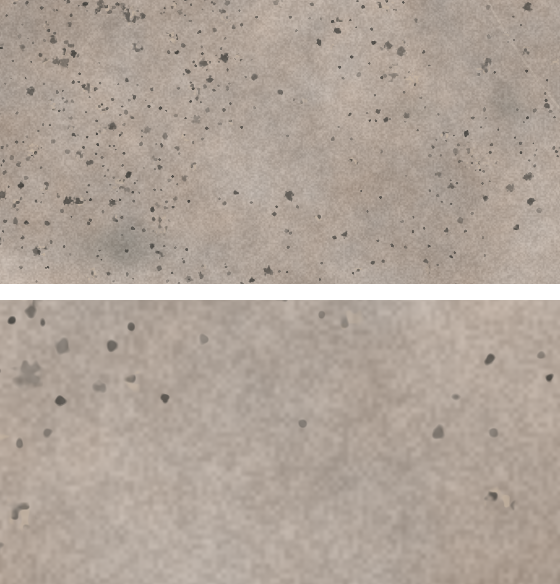
Top: the whole. Bottom: its middle third, enlarged.
Reproduce this texture procedurally as a Shadertoy shader.

```glsl
const vec3 SOIL = vec3(0.690, 0.640, 0.598);
const vec3 SHRUB = vec3(0.25, 0.245, 0.23);
const vec3 LITTER = vec3(0.79, 0.72, 0.64);
const vec3 DAMP = vec3(0.47, 0.46, 0.43);
const vec3 TRACK = vec3(0.76, 0.71, 0.66);

const float BROAD_CONTRAST = 0.14;
const float MOTTLE_CONTRAST = 0.07;
const float GRAIN_CONTRAST = 0.12;
const float GRAIN_SCALE = 175.0;
const float SHRUB_CELL = 0.046;
const float SHRUB_SHARE = 0.25;
const float SEEDLING_CELL = 0.027;
const float SEEDLING_SHARE = 0.09;
const float CLUMP_CELL = 0.115;
const float CLUMP_SHARE = 0.36;

float hash(vec2 p) {
    vec3 q = fract(vec3(p.xyx) * 0.1031);
    q += dot(q, q.yzx + 33.33);
    return fract((q.x + q.y) * q.z);
}

float noise(vec2 p) {
    vec2 i = floor(p), f = fract(p);
    f = f * f * (3.0 - 2.0 * f);
    return mix(mix(hash(i), hash(i + vec2(1, 0)), f.x),
               mix(hash(i + vec2(0, 1)), hash(i + vec2(1, 1)), f.x), f.y);
}

float fbm(vec2 p) {
    float sum = 0.0, gain = 0.5;
    for (int k = 0; k < 4; k++) {
        sum += gain * noise(p);
        p = mat2(1.6, 1.2, -1.2, 1.6) * p + 17.3;
        gain *= 0.5;
    }
    return sum / 0.9375;
}

// Vegetation is densest on the left and gathers in loose patches
float density(vec2 p) {
    float side = mix(1.3, 0.6, smoothstep(0.4, 1.2, p.x));
    float height = mix(0.7, 1.15, smoothstep(0.1, 0.5, p.y));
    return side * height * mix(0.3, 1.7, smoothstep(0.3, 0.7, noise(p * 5.0 + 41.0)));
}

// Scattered ragged blobs, one candidate per grid cell; returns coverage
float blobs(vec2 p, float cell, float share, float rMin, float rMax, float seed) {
    vec2 base = floor(p / cell);
    float ragged = noise(p * 150.0 + seed) - 0.5;
    float cover = 0.0;
    for (int y = -1; y <= 1; y++)
    for (int x = -1; x <= 1; x++) {
        vec2 id = base + vec2(x, y);
        vec2 key = id + seed;
        vec2 center = (id + vec2(hash(key + 3.1), hash(key + 57.7))) * cell;
        if (hash(key + 91.3) > share * density(center)) continue;
        float size = hash(key + 23.9);
        float r = mix(rMin, rMax, size * size * size);
        vec2 d = (p - center) * vec2(1.0, mix(0.8, 1.25, hash(key + 71.0)));
        float edge = length(d) + ragged * r * 0.8;
        float strength = mix(0.35, 1.0, hash(key + 11.5));
        cover = max(cover, strength * (1.0 - smoothstep(0.55 * r, 1.2 * r, edge)));
    }
    return cover;
}

float smudge(vec2 p, vec2 center, vec2 radius) {
    vec2 d = (p - center) / radius;
    return exp(-dot(d, d)) * mix(0.6, 1.3, fbm(p * 14.0));
}

// Faint, broken wheel track between two points
float track(vec2 p, vec2 a, vec2 b, float bend, float width) {
    vec2 ab = b - a;
    float t = clamp(dot(p - a, ab) / dot(ab, ab), 0.0, 1.0);
    vec2 side = normalize(vec2(-ab.y, ab.x));
    float d = length(p - a - ab * t - side * bend * 4.0 * t * (1.0 - t));
    return (1.0 - smoothstep(0.3 * width, width, d)) * mix(0.4, 1.0, noise(p * 30.0));
}

void mainImage(out vec4 fragColor, in vec2 fragCoord) {
    vec2 p = fragCoord / iResolution.y;

    // Soil: broad tone, mottling and fine grain
    float broad = fbm(p * 3.2 + 8.0) - 0.5;
    float mottle = fbm(p * 24.0) - 0.5;
    float grain = 0.65 * noise(p * GRAIN_SCALE) + 0.35 * noise(p * GRAIN_SCALE * 0.5 + 31.0) - 0.5;
    vec3 col = SOIL + BROAD_CONTRAST * broad + MOTTLE_CONTRAST * mottle;
    col += vec3(0.010, 0.0, -0.008) * (fbm(p * 9.0 + 63.0) - 0.5) * 3.0;

    // Damp smudges and tracks
    col = mix(col, DAMP, 0.55 * smudge(p, vec2(0.43, 0.13), vec2(0.13, 0.075)));
    col = mix(col, DAMP, 0.32 * smudge(p, vec2(1.79, 0.63), vec2(0.07, 0.06)));
    col = mix(col, DAMP, 0.22 * smudge(p, vec2(1.46, 0.61), vec2(0.08, 0.05)));
    col = mix(col, TRACK, 0.6 * track(p, vec2(1.71, 1.01), vec2(1.97, 0.62), -0.012, 0.006));
    col = mix(col, TRACK, 0.3 * track(p, vec2(0.38, 0.95), vec2(0.29, 0.83), 0.005, 0.005));
    col += GRAIN_CONTRAST * grain;

    // Clumps of pale litter and broken twigs
    float clump = blobs(p, CLUMP_CELL, CLUMP_SHARE, 0.014, 0.036, 200.0);
    col = mix(col, LITTER, 0.7 * clump * smoothstep(0.55, 0.8, noise(p * 115.0 + 7.0)));
    col = mix(col, SHRUB, 0.8 * clump * smoothstep(0.58, 0.8, noise(p * 80.0 + 19.0)));

    // Single shrubs and seedlings
    float shrub = blobs(p, SHRUB_CELL, SHRUB_SHARE, 0.005, 0.017, 500.0);
    float seedling = blobs(p, SEEDLING_CELL, SEEDLING_SHARE, 0.004, 0.008, 800.0);
    float cover = max(shrub, 0.85 * seedling);
    col = mix(col, SHRUB + 0.08 * grain, 0.88 * cover);

    fragColor = vec4(clamp(col, 0.0, 1.0), 1.0);
}
```
